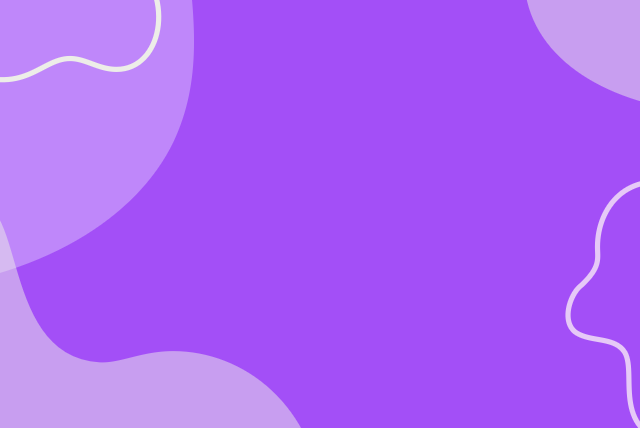
Reproduce this background procedurally as a Shadertoy shader.

```glsl
// Flat violet backdrop with soft translucent blobs in three corners and two
// wavy ribbons. Every outline is a chain of cubic Bezier curves, traced as short
// segments that give a distance and an even-odd inside test.

const vec2 CANVAS = vec2(7.68, 5.12);   // design units, y pointing down
const int STEPS = 24;
const float RIBBON_RADIUS = 0.031;

const vec3 VIOLET = vec3(0.64, 0.31, 0.97);
const vec3 LILAC  = vec3(0.75, 0.53, 0.98);
const vec3 CREAM  = vec3(0.93, 0.93, 0.91);
const vec3 ORCHID = vec3(0.90, 0.79, 0.97);

vec2 bezier(vec2 a, vec2 b, vec2 c, vec2 d, float t) {
    vec2 ab = mix(a, b, t), bc = mix(b, c, t), cd = mix(c, d, t);
    return mix(mix(ab, bc, t), mix(bc, cd, t), t);
}

float segmentDistance(vec2 p, vec2 a, vec2 b) {
    vec2 ab = b - a;
    float h = clamp(dot(p - a, ab) / max(dot(ab, ab), 1e-8), 0.0, 1.0);
    return length(p - a - ab * h);
}

// Extends an outline: x is the distance, y flips sign at each crossing
// of the ray running right from p.
vec2 trace(vec2 outline, vec2 p, vec2 a, vec2 b, vec2 c, vec2 d) {
    vec2 from = a;
    for (int i = 1; i <= STEPS; i++) {
        vec2 to = bezier(a, b, c, d, float(i) / float(STEPS));
        outline.x = min(outline.x, segmentDistance(p, from, to));
        if ((from.y > p.y) != (to.y > p.y)) {
            float crossing = mix(from.x, to.x, (p.y - from.y) / (to.y - from.y));
            if (crossing > p.x) outline.y = -outline.y;
        }
        from = to;
    }
    return outline;
}

// Antialiased coverage of a signed distance
float coverage(float dist, float pixel) {
    return clamp(0.5 - dist / pixel, 0.0, 1.0);
}

float fillShape(vec2 outline, float pixel) {
    return coverage(outline.x * outline.y, pixel);
}

float strokeShape(vec2 outline, float pixel) {
    return coverage(outline.x - RIBBON_RADIUS, pixel);
}

// Blobs: the open sides lie beyond the canvas edge
vec2 upperLeftBlob(vec2 p, vec2 o) {
    o = trace(o, p, vec2(2.30, -0.05), vec2(2.36, 0.60), vec2(2.34, 1.15), vec2(2.08, 1.70));
    return trace(o, p, vec2(2.08, 1.70), vec2(1.76, 2.36), vec2(1.05, 2.96), vec2(-0.05, 3.28));
}

vec2 lowerLeftBlob(vec2 p, vec2 o) {
    o = trace(o, p, vec2(-0.05, 2.55), vec2(0.25, 2.98), vec2(0.22, 4.28), vec2(1.20, 4.335));
    o = trace(o, p, vec2(1.20, 4.335), vec2(1.45, 4.345), vec2(1.70, 4.20), vec2(2.08, 4.20));
    return trace(o, p, vec2(2.08, 4.20), vec2(2.70, 4.20), vec2(3.35, 4.55), vec2(3.68, 5.25));
}

vec2 upperRightBlob(vec2 p, vec2 o) {
    vec2 top = vec2(7.75, -0.06), bottom = vec2(7.75, 1.23);
    o = trace(o, p, vec2(6.31, -0.06), vec2(6.42, 0.57), vec2(6.98, 1.02), bottom);
    return trace(o, p, bottom, bottom, top, top);
}

// Ribbons
vec2 leftRibbon(vec2 p, vec2 o) {
    o = trace(o, p, vec2(1.86, -0.08), vec2(2.00, 0.36), vec2(1.80, 0.83), vec2(1.40, 0.83));
    o = trace(o, p, vec2(1.40, 0.83), vec2(1.18, 0.83), vec2(1.03, 0.70), vec2(0.84, 0.70));
    return trace(o, p, vec2(0.84, 0.70), vec2(0.56, 0.70), vec2(0.38, 0.99), vec2(-0.05, 0.95));
}

vec2 rightRibbon(vec2 p, vec2 o) {
    o = trace(o, p, vec2(7.75, 2.185), vec2(7.37, 2.25), vec2(7.17, 2.60), vec2(7.17, 2.95));
    o = trace(o, p, vec2(7.17, 2.95), vec2(7.17, 3.10), vec2(7.21, 3.19), vec2(6.98, 3.41));
    o = trace(o, p, vec2(6.98, 3.41), vec2(6.85, 3.50), vec2(6.73, 3.83), vec2(6.90, 3.97));
    o = trace(o, p, vec2(6.90, 3.97), vec2(7.08, 4.10), vec2(7.38, 4.02), vec2(7.50, 4.22));
    return trace(o, p, vec2(7.50, 4.22), vec2(7.61, 4.42), vec2(7.45, 4.88), vec2(7.72, 5.14));
}

void mainImage(out vec4 fragColor, in vec2 fragCoord) {
    vec2 uv = fragCoord / iResolution.xy;
    vec2 p = vec2(uv.x, 1.0 - uv.y) * CANVAS;
    float pixel = CANVAS.y / iResolution.y;
    vec2 emptyOutline = vec2(100.0, 1.0);

    // Layers from back to front
    vec3 color = VIOLET;
    color = mix(color, LILAC, fillShape(upperLeftBlob(p, emptyOutline), pixel));
    color = mix(color, CREAM, 0.5 * fillShape(lowerLeftBlob(p, emptyOutline), pixel));
    color = mix(color, CREAM, 0.5 * fillShape(upperRightBlob(p, emptyOutline), pixel));
    color = mix(color, CREAM, strokeShape(leftRibbon(p, emptyOutline), pixel));
    color = mix(color, ORCHID, strokeShape(rightRibbon(p, emptyOutline), pixel));
    fragColor = vec4(color, 1.0);
}
```
